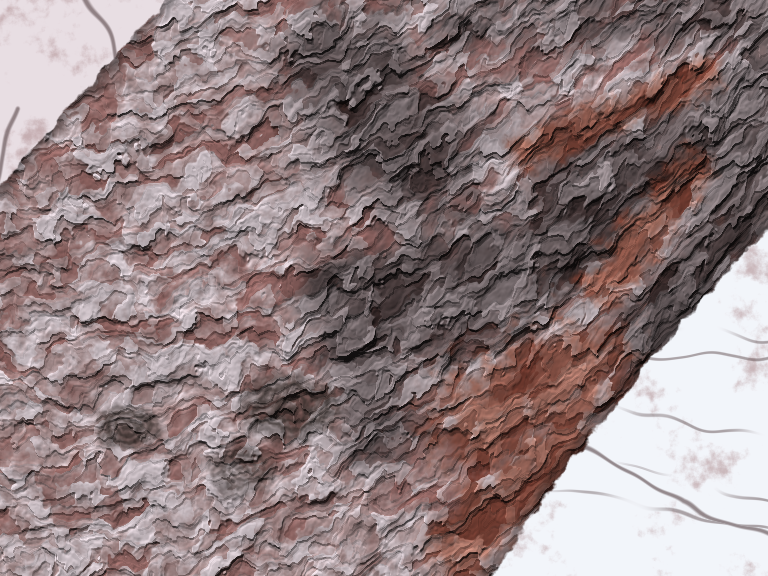
Reproduce this texture procedurally as a Shadertoy shader.

```glsl
#define GRAIN_TILT 0.04
#define GRAIN_BEND 0.30
#define PLATE_SCALE vec2(14.0, 23.0)
#define FLAKE_SCALE vec2(33.0, 52.0)
#define PLATE_SHARPNESS 60.0
#define TERRACES 5.0
#define RAGGED 0.06
#define LIGHT_DIR vec2(-0.35, 0.94)
#define RELIEF_GAIN 0.62
#define SHADOW_GAIN 0.36

float hash(vec2 p) {
    vec3 v = fract(p.xyx * 0.1031);
    v += dot(v, v.yzx + 33.33);
    return fract((v.x + v.y) * v.z);
}

float corner(vec2 cell, vec2 offset) {
    float angle = 6.2832 * hash(cell);
    return dot(vec2(cos(angle), sin(angle)), offset);
}

// Gradient noise, about -0.7 to 0.7
float noise(vec2 p) {
    vec2 i = floor(p), f = p - i, e = vec2(1, 0);
    vec2 u = f * f * f * (f * (f * 6.0 - 15.0) + 10.0);
    return mix(mix(corner(i, f), corner(i + e, f - e), u.x),
               mix(corner(i + e.yx, f - e.yx), corner(i + 1.0, f - 1.0), u.x), u.y);
}

float fbm(vec2 p) {
    float sum = 0.0, amp = 0.6;
    for (int i = 0; i < 4; i++) {
        sum += amp * noise(p);
        p = p * 2.03 + 17.1;
        amp *= 0.55;
    }
    return sum;
}

// Soft-edged tilted cells: x = height, y = tone
vec2 flakes(vec2 q) {
    vec2 cell = floor(q), sum = vec2(0);
    float total = 0.0;
    for (int j = -1; j <= 1; j++)
    for (int i = -1; i <= 1; i++) {
        vec2 id = cell + vec2(i, j);
        vec2 jitter = vec2(hash(id), hash(id + 57.3)) - 0.5;
        vec2 off = q - id - 0.5 - 0.9 * jitter;
        float weight = exp(-PLATE_SHARPNESS * dot(off, off));
        float lift = hash(id + 31.7);
        sum += weight * vec2(lift - 0.8 * off.y, lift);
        total += weight;
    }
    return sum / max(total, 1e-30);
}

// Peeling layers that follow the bending grain: x = height, y = tone
vec2 bark(vec2 p) {
    vec2 q = vec2(p.x, p.y - GRAIN_TILT * p.x - GRAIN_BEND * p.x * p.x);
    vec2 warp = vec2(fbm(q * 13.0), fbm(q * 13.0 + 40.0));
    q += RAGGED * warp;
    vec2 plate = flakes(q * PLATE_SCALE), flake = flakes(q * FLAKE_SCALE);
    float level = TERRACES * (noise(q * vec2(6.0, 9.0)) + 0.5 * noise(q * vec2(15.0, 20.0) + 5.0));
    float terrace = floor(level) + smoothstep(0.75, 1.0, fract(level));
    float broken = smoothstep(-0.2, 0.2, noise(q * vec2(13.0, 16.0) + 70.0));
    float height = 0.6 * plate.x + 0.5 * flake.x + 0.38 * mix(level, terrace, broken);
    height += 0.4 * warp.y + 0.35 * noise(q * vec2(60.0, 95.0));
    return vec2(height, 0.5 * plate.y + 0.5 * flake.y);
}

float segment(vec2 p, vec2 a, vec2 b) {
    vec2 ab = b - a;
    return length(p - a - ab * clamp(dot(p - a, ab) / dot(ab, ab), 0.0, 1.0));
}

float streak(vec2 p, vec2 a, vec2 b, float width) {
    float d = segment(p, a, b) / width;
    return exp(-d * d);
}

float knot(vec2 p, vec2 center, vec2 radius) {
    float d = length((p - center) / radius) + 0.5 * fbm(p * 22.0);
    return smoothstep(1.2, 0.7, d) * (0.8 + 0.2 * sin(22.0 * d));
}

vec3 sky(vec2 p) {
    float left = smoothstep(0.6, 0.3, p.x);
    vec3 color = mix(vec3(0.95, 0.96, 0.98), vec3(0.91, 0.87, 0.89), left);
    // Blossom clusters and thin twigs
    float cluster = 1.2 * fbm(p * 8.0 + 3.0) + 0.5 * fbm(p * 45.0) - 0.12 * (1.0 - left);
    color = mix(color, vec3(0.70, 0.58, 0.59), 0.65 * smoothstep(0.02, 0.5, cluster));
    float twigs = 0.0;
    vec2 bent = p + 0.02 * noise(p * 11.0);
    for (int i = 0; i < 5; i++) {
        float k = float(i), x = bent.x - 1.0;
        float y = 0.46 - 0.08 * k - (0.35 * hash(vec2(k, 4)) - 0.05) * x;
        float fade = smoothstep(-0.3, 0.2, noise(p * 7.0 + k));
        twigs = max(twigs, 0.5 * fade * smoothstep(0.004, 0.001, abs(bent.y - y)));
    }
    twigs *= 1.0 - left;
    float branch = min(segment(bent, vec2(1.0, 0.24), vec2(1.18, 0.123)),
                       segment(bent, vec2(1.18, 0.123), vec2(1.35, 0.06)));
    branch = min(branch, segment(bent, vec2(-0.01, 0.68), vec2(0.03, 0.81)));
    branch = min(branch, segment(bent, vec2(0.15, 1.02), vec2(0.21, 0.89)));
    twigs = max(twigs, 0.65 * smoothstep(0.006, 0.001, branch));
    return mix(color, vec3(0.38, 0.31, 0.32), twigs);
}

vec3 trunk(vec2 p) {
    vec2 surface = bark(p);
    float tone = surface.y, patches = fbm(p * 5.0 + 8.0), mottle = fbm(p * 30.0);
    // Pink-grey plates over red inner bark
    vec3 color = mix(vec3(0.50, 0.35, 0.34), vec3(0.58, 0.49, 0.49), smoothstep(0.1, 0.5, tone + 0.5 * patches + 0.3 * mottle));
    color = mix(color, vec3(0.70, 0.66, 0.68), smoothstep(0.35, 0.85, tone + 0.5 * mottle + 0.2 * patches));
    // Rusty exposed strips
    float rust = max(streak(p, vec2(0.84, 0.27), vec2(1.0, 0.36), 0.12), streak(p, vec2(0.80, 0.05), vec2(0.98, 0.24), 0.08));
    rust = max(rust, streak(p, vec2(0.92, 0.74), vec2(1.22, 0.87), 0.045));
    rust = max(rust, streak(p, vec2(1.05, 0.50), vec2(1.2, 0.70), 0.05));
    // Dark weathered band
    float grime = max(streak(p, vec2(0.60, 0.87), vec2(0.72, 0.72), 0.14), streak(p, vec2(0.62, 0.48), vec2(0.66, 0.28), 0.10));
    grime = max(grime, streak(p, vec2(0.72, 0.45), vec2(1.02, 0.62), 0.13));
    grime = max(grime, streak(p, vec2(1.0, 0.66), vec2(1.3, 0.82), 0.10));
    grime = max(grime, streak(p, vec2(1.1, 0.40), vec2(1.34, 0.72), 0.07));
    grime = max(grime, 0.7 * streak(p, vec2(0.8, 0.95), vec2(1.3, 0.97), 0.09));
    grime = smoothstep(0.15, 0.85, grime + 0.5 * patches + 0.5 * mottle);
    color = mix(color, mix(vec3(0.13, 0.10, 0.10), vec3(0.50, 0.46, 0.47), tone), 0.9 * grime);
    rust = smoothstep(0.25, 0.95, rust + 0.7 * mottle + 0.4 * (0.5 - tone));
    color = mix(color, mix(vec3(0.33, 0.14, 0.10), vec3(0.60, 0.40, 0.34), tone), 0.85 * rust);
    float knots = max(knot(p, vec2(0.22, 0.257), vec2(0.06, 0.038)), knot(p, vec2(0.50, 0.29), vec2(0.085, 0.06)));
    knots = max(knots, 0.8 * knot(p, vec2(0.42, 0.18), vec2(0.06, 0.045)));
    color = mix(color, vec3(0.20, 0.17, 0.16), 0.8 * knots);
    // Slope light and cast shadow
    float relief = surface.x - bark(p + 0.004 * LIGHT_DIR).x;
    float shadow = max(bark(p + 0.011 * LIGHT_DIR).x - surface.x, 0.0);
    float depth = mix(0.75, 1.25, max(grime, knots));
    float light = clamp(1.0 + depth * (RELIEF_GAIN * relief - SHADOW_GAIN * shadow), 0.22, 1.28);
    return color * light * (1.04 + 0.2 * mottle);
}

void mainImage(out vec4 fragColor, in vec2 fragCoord) {
    vec2 p = fragCoord / iResolution.y;
    float soft = 1.5 / iResolution.y, rough = 0.014 * fbm(p * 28.0);
    float upper = 0.68 + 1.11 * p.x - p.y;
    float lower = 0.855 + 0.64 * p.y + 0.25 * p.y * p.y - p.x;
    float inside = min(upper, lower) * 0.72 + rough;
    vec3 color = trunk(p) * mix(0.65, 1.0, smoothstep(0.0, 0.03, inside));
    fragColor = vec4(mix(sky(p), color, smoothstep(-soft, soft, inside)), 1.0);
}
```
